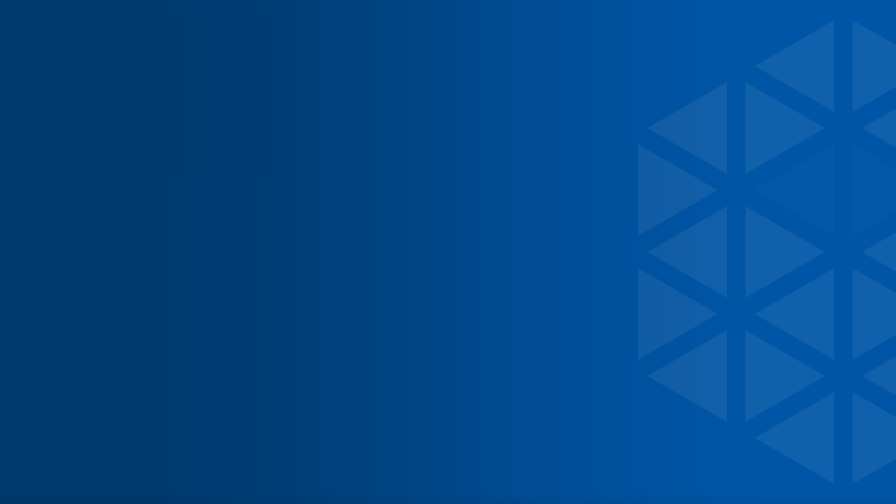
This background is drawn by a WebGL 2 fragment shader. Its source:

```glsl
#version 300 es
precision highp float;
// Deep blue horizontal gradient with a pale hexagon of triangular tiles at the right.

#define DARK vec3(0.0, 0.222, 0.425)
#define LIGHT vec3(0.0, 0.335, 0.652)
#define TILE_TINT vec3(0.9)
#define TILE_ALPHA 0.075
#define FAINT_ALPHA 0.018
#define HEX_CENTER vec2(1.6736, 0.5)
#define CELL 0.2130
#define HALF_GAP 0.0185
#define PANEL_SHADE 0.02

uniform vec2 u_resolution;
out vec4 fragColor;

// Signed distance to an axis-aligned box.
float boxDistance(vec2 p, vec2 halfSize) {
  vec2 d = abs(p) - halfSize;
  return length(max(d, 0.0)) + min(max(d.x, d.y), 0.0);
}

// Coordinates along the normals of the three line families of the lattice.
vec3 latticeAxes(vec2 p) {
  const float h = 0.8660254;
  return vec3(p.x, dot(p, vec2(0.5, h)), dot(p, vec2(-0.5, h)));
}

// Signed distance to the tiles: triangles between the lines, kept inside a hexagon.
float tileDistance(vec3 axes) {
  vec3 toLine = abs(fract(axes / CELL + 0.5) - 0.5) * CELL;
  float gap = HALF_GAP - min(toLine.x, min(toLine.y, toLine.z));
  vec3 reach = abs(axes);
  float hexagon = max(reach.x, max(reach.y, reach.z)) - 2.0 * CELL;
  return max(gap, hexagon);
}

void main() {
  vec2 uv = gl_FragCoord.xy / u_resolution;
  vec2 p = gl_FragCoord.xy / u_resolution.y;
  float pixel = 1.0 / u_resolution.y;

  // Background gradient
  vec3 color = mix(DARK, LIGHT, smoothstep(0.1, 0.9, uv.x));

  // Barely darker panel at the upper left, fading in from its left side
  float panel = boxDistance(p - vec2(0.395, 0.807), vec2(0.142, 0.158));
  float panelMask = 1.0 - smoothstep(-pixel, pixel, panel);
  color *= 1.0 - PANEL_SHADE * panelMask * smoothstep(0.25, 0.53, p.x);

  // Slight shade along the bottom edge
  color *= 1.0 - 0.04 * (1.0 - smoothstep(0.0, 0.025, uv.y));

  // Tiles, with the rhombus just above the center almost transparent
  vec3 axes = latticeAxes(p - HEX_CENTER);
  float tile = 1.0 - smoothstep(-0.6 * pixel, 0.6 * pixel, tileDistance(axes));
  bool faint = all(equal(floor(axes.yz / CELL), vec2(0.0)));
  color = mix(color, TILE_TINT, tile * (faint ? FAINT_ALPHA : TILE_ALPHA));

  fragColor = vec4(color, 1.0);
}
```
